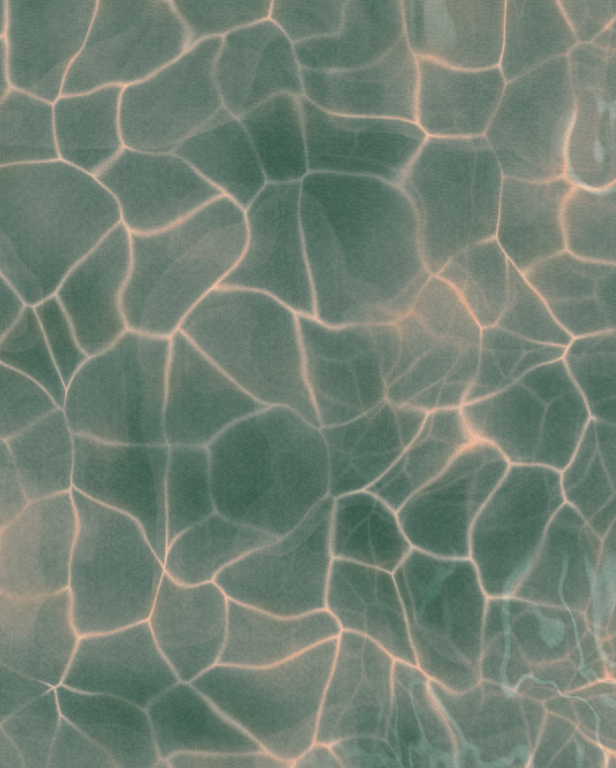
Reproduce this texture procedurally as a Shadertoy shader.

```glsl
// Sunlit shallow water: a net of pale pink caustic lines over teal-grey sand.
// Warped Voronoi borders give the net, noise contours give folded sheets of
// light, and stretched noise gives the dark swell bands and faint reflections.

float hash(vec2 p) {
    return fract(sin(dot(p, vec2(127.1, 311.7))) * 43758.5453);
}

vec2 hash2(vec2 p) {
    return vec2(hash(p), hash(p + 57.3));
}

float noise(vec2 p) {
    vec2 i = floor(p), f = fract(p);
    f = f * f * f * (f * (f * 6.0 - 15.0) + 10.0);
    return mix(mix(hash(i), hash(i + vec2(1, 0)), f.x),
               mix(hash(i + vec2(0, 1)), hash(i + vec2(1, 1)), f.x), f.y);
}

vec2 noise2(vec2 p) {
    return vec2(noise(p), noise(p + 31.7)) - 0.5;
}

float fbm(vec2 p) {
    float sum = 0.0, amp = 0.53;
    for (int i = 0; i < 4; i++) {
        sum += amp * noise(p);
        p = mat2(1.6, 1.2, -1.2, 1.6) * p + 7.1;
        amp *= 0.5;
    }
    return sum;
}

// Distances to the nearest and second nearest Voronoi borders
vec2 borders(vec2 p) {
    vec2 cell = floor(p), f = fract(p), home = vec2(0), toHome = vec2(0);
    float best = 9.0;
    for (int y = -1; y <= 1; y++)
    for (int x = -1; x <= 1; x++) {
        vec2 g = vec2(x, y), r = g + hash2(cell + g) - f;
        if (dot(r, r) < best) {
            best = dot(r, r);
            home = g;
            toHome = r;
        }
    }
    vec2 d = vec2(9.0);
    for (int y = -2; y <= 2; y++)
    for (int x = -2; x <= 2; x++) {
        vec2 g = home + vec2(x, y), r = g + hash2(cell + g) - f;
        if (x == 0 && y == 0) continue;
        float e = dot(0.5 * (toHome + r), normalize(r - toHome));
        d = e < d.x ? vec2(e, d.x) : vec2(d.x, min(d.y, e));
    }
    return d;
}

// Light of one net: x = thin line, y = wide glow, z = knot where lines meet
vec3 causticNet(vec2 p, float width) {
    vec2 d = borders(p);
    float strength = smoothstep(0.2, 0.75, noise(p * 1.3 + 4.0));
    float w = width * (0.7 + 0.9 * noise(p * 2.1));
    float line = exp(-d.x * d.x / (w * w)) * (0.2 + 0.8 * strength);
    float glow = exp(-d.x * 9.0) * (0.45 + 0.55 * strength);
    float knot = exp(-(d.x + d.y) * 11.0);
    return vec3(line, glow, knot);
}

// A sheet of light: crisp at its outer rim, fading inwards
float foldedSheet(vec2 p) {
    float h = noise(p) - 0.5;
    return smoothstep(0.0, 0.035, h) * exp(-max(h, 0.0) * 5.0);
}

// Teal shadow at 0, grey-green in the middle, pink sand at 1
vec3 waterColor(float t) {
    float x = clamp(t, -0.15, 1.15);
    return vec3(0.31, 0.42, 0.37) + vec3(0.42, 0.29, 0.33) * x
         - vec3(0.0, 0.09, 0.16) * x * abs(x);
}

void mainImage(out vec4 fragColor, in vec2 fragCoord) {
    vec2 p = fragCoord / iResolution.y;
    vec2 q = p + 0.085 * noise2(p * 7.0) + 0.016 * noise2(p * 22.0);

    // Large net everywhere, finer net towards the lower right
    vec3 net = causticNet(q * vec2(9.6, 8.6), 0.032);
    float fineArea = smoothstep(0.3, 0.8, p.x + 0.25 * (0.5 - p.y) + 0.5 * noise2(p * 4.0).x);
    vec3 fine = causticNet(q * vec2(16.0, 12.0) + 9.0, 0.045) * (0.1 + 0.5 * fineArea);

    // Soft tone of the bottom, with swell bands stronger in the lower half
    float tone = 0.17 + 0.85 * (fbm(p * 5.0 + 2.0) - 0.5);
    float swell = noise(vec2(p.x * 2.0, p.y * 10.0 + p.x * 1.5) + 13.0) - 0.5;
    tone += swell * mix(0.42, 0.12, smoothstep(0.3, 0.8, p.y));
    tone += 0.17 * foldedSheet(q * 8.0 + 3.0) + 0.10 * foldedSheet(q * 13.0 + 21.0);

    // Caustic light
    tone += 0.27 * net.y + 0.16 * fine.y;
    tone += 0.42 * net.x + 0.30 * fine.x;
    tone += 0.30 * net.z + 0.12 * fine.z;
    vec3 color = waterColor(tone);
    color += vec3(0.10, 0.09, 0.08) * net.x * (0.3 + net.z);

    // Orange fringe beside some lines
    float fringe = net.y * (1.0 - net.x) * smoothstep(0.5, 0.9, noise(p * 14.0 + 8.0));
    color += vec3(0.07, 0.01, -0.03) * fringe;

    // Faint pale reflections curling on the surface, mostly upper right
    float curl = sin(40.0 * fbm(q * vec2(7.0, 4.0) + 17.0));
    float patches = smoothstep(0.55, 0.8, noise(p * 5.0 + 40.0)) * smoothstep(0.2, 0.7, p.x);
    color += vec3(0.07, 0.09, 0.09) * smoothstep(0.5, 1.0, curl) * patches;

    // Fine film-like grain
    color += 0.045 * (noise(p * 380.0) - 0.5) + 0.02 * (noise(p * 150.0) - 0.5);
    fragColor = vec4(clamp(color, 0.0, 1.0), 1.0);
}
```
